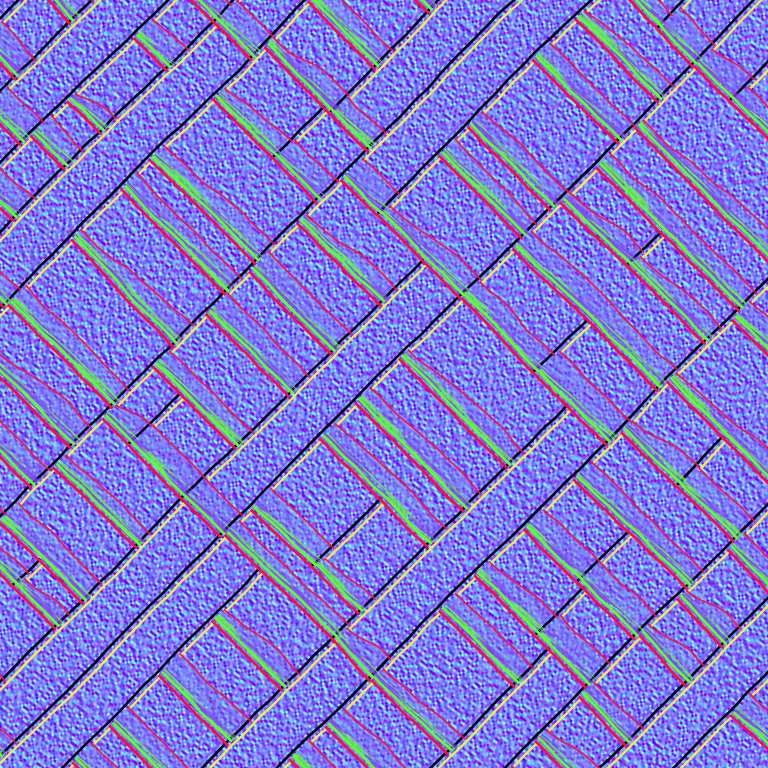
A Shadertoy shader for this texture map:

```glsl
// Normal-map style relief of worn wooden planks laid on the diagonal.
// Bands are cut into groups of cross planks, edged at random by long planks;
// each plank gets bevel lines, a streaked slope on one side and embossed grain.

const float PITCH = 0.088;       // mean width of a cross plank
const float LONG_WIDTH = 0.068;  // width of a lengthwise plank
const float GROUP = 5.0;         // cross planks per group
const int BAND_EDGES = 11;
const float BAND[BAND_EDGES] = float[](-0.2, 0.02, 0.156, 0.286, 0.478,
                                       0.70, 0.967, 1.174, 1.33, 1.5, 1.7);

const vec3 RED = vec3(0.94, 0.07, 0.28);
const vec3 GREEN = vec3(0.38, 0.98, 0.20);
const vec3 YELLOW = vec3(0.97, 0.90, 0.36);
const vec3 DARK = vec3(0.01, 0.01, 0.10);
const vec3 VIOLET = vec3(0.52, 0.27, 0.95);
const vec3 FLAT_BLUE = vec3(0.49, 0.49, 0.99);

struct Plank { vec2 lo; vec2 hi; float seed; };

float hash(vec2 p) {
    vec3 h = fract(p.xyx * vec3(0.1031, 0.1030, 0.0973));
    h += dot(h, h.yzx + 33.33);
    return fract((h.x + h.y) * h.z);
}

float noise(vec2 p) {
    vec2 cell = floor(p), f = fract(p);
    f = f * f * (3.0 - 2.0 * f);
    return mix(mix(hash(cell), hash(cell + vec2(1, 0)), f.x),
               mix(hash(cell + vec2(0, 1)), hash(cell + vec2(1, 1)), f.x), f.y);
}

float line(float dist, float halfWidth, float blur) {
    return 1.0 - smoothstep(halfWidth - blur, halfWidth + blur, abs(dist));
}

float joint(float column, float band) {
    float jitter = 0.55 * (hash(vec2(column + 71.0, band * 7.0)) - 0.5);
    return (column + jitter + hash(vec2(band, 5.0))) * PITCH;
}

// Finds the rectangle of the plank under q
Plank findPlank(vec2 q) {
    int k = 0;
    for (int i = 1; i < BAND_EDGES - 1; i++) if (q.y >= BAND[i]) k = i;
    float band = float(k);
    vec2 lo = vec2(0.0, BAND[k]), hi = vec2(0.0, BAND[k + 1]);

    float column = floor(q.x / PITCH - hash(vec2(band, 5.0)));
    if (q.x < joint(column, band)) column -= 1.0;
    else if (q.x >= joint(column + 1.0, band)) column += 1.0;
    float offset = floor(GROUP * hash(vec2(band, 11.0)));
    float group = floor((column + offset) / GROUP);
    float first = group * GROUP - offset;

    // Lengthwise planks above and below the cross planks
    vec2 id = vec2(group + 40.0, band * 3.0);
    float tall = step(0.2, hi.y - lo.y);
    float top = lo.y + LONG_WIDTH * tall * step(hash(id), 0.5);
    float bottom = hi.y - LONG_WIDTH * step(hash(id + 17.0), 0.65);
    if (q.y < top || q.y >= bottom) {
        lo.x = joint(first, band);
        hi.x = joint(first + GROUP, band);
        if (q.y < top) hi.y = top;
        else lo.y = bottom;
    } else {
        lo = vec2(joint(column, band), top);
        hi = vec2(joint(column + 1.0, band), bottom);
        // Some tall cross planks are cut in two
        vec2 cutId = vec2(column + 90.0, band);
        if (hi.y - lo.y > 0.14 && hash(cutId) < 0.3) {
            float cut = mix(lo.y, hi.y, 0.35 + 0.3 * hash(cutId + 9.0));
            if (q.y < cut) hi.y = cut;
            else lo.y = cut;
        }
    }
    return Plank(lo, hi, hash(lo * 91.0 + 13.0));
}

// Fine embossed surface; the lattice is turned to hide its axes
vec3 grain(vec2 p) {
    const float FREQ = 310.0;
    vec2 e = vec2(0.5, 0.0), g = mat2(0.8, 0.6, -0.6, 0.8) * p * FREQ;
    float dx = noise(g + e.xy) - noise(g - e.xy);
    float dy = noise(g + e.yx) - noise(g - e.yx);
    return FLAT_BLUE + vec3(0.28 * dx, 0.84 * dy, -0.14 * abs(dy));
}

vec3 shadePlank(Plank plank, vec2 q, vec3 surface, float blur) {
    vec2 a = q - plank.lo, b = plank.hi - q, size = plank.hi - plank.lo;
    float t = a.y / size.y;

    // Worn slope bounded by a wavering line
    float widest = min(0.026 + 0.014 * plank.seed, 0.5 * size.x);
    float start = mix(0.014, widest, smoothstep(0.1, 0.7, fract(plank.seed * 7.0)));
    float slopeEdge = mix(start, widest, smoothstep(0.0, 0.8, t))
                    + 0.006 * (noise(vec2(q.y * 28.0, plank.seed * 50.0)) - 0.5);
    float along = q.y * 22.0 + plank.seed * 30.0;
    float streak = noise(vec2((a.x - 0.008 * t) * 480.0, along));
    float slope = 1.0 - smoothstep(slopeEdge - blur, slopeEdge + blur, a.x);
    vec3 slopeColor = vec3(0.49, 0.30 + 0.38 * streak, 0.97);
    vec3 color = mix(surface, slopeColor, 0.45 * slope);

    // Lengthwise edges: lit above, dark below, with a faint rim
    color = mix(color, VIOLET, 0.6 * line(b.y - 0.0095, 0.0011, blur));
    color = mix(color, YELLOW, line(a.y - 0.0035, 0.0015, blur) * step(start, a.x));
    color = mix(color, DARK, line(b.y - 0.0040, 0.0017, blur));

    // Cross edges: thin green strands between violet ones, then red lines
    float bundle = smoothstep(0.001, 0.003, a.x) * (1.0 - smoothstep(0.010, 0.015, a.x));
    float sway = 0.002 * (noise(vec2(along, 3.0)) - 0.5);
    float core = line(a.x - 0.0045 - sway, 0.0018, blur);
    float strand = line(a.x - 0.0085 - 0.006 * t * plank.seed + sway, 0.0011, blur);
    color = mix(color, VIOLET, 0.75 * bundle * (1.0 - smoothstep(0.42, 0.55, streak)));
    color = mix(color, GREEN, 0.6 * bundle * smoothstep(0.60, 0.72, streak));
    color = mix(color, GREEN, max(core, 0.75 * strand * smoothstep(0.2, 0.5, streak)));
    color = mix(color, RED, line(a.x - slopeEdge, 0.0012, blur) * 0.9);
    return mix(color, RED, line(b.x - 0.002, 0.0018, blur));
}

void mainImage(out vec4 fragColor, in vec2 fragCoord) {
    vec2 p = fragCoord / iResolution.y;
    float blur = 0.55 / iResolution.y;

    // Diagonal axes: x runs up-right, y runs down-right
    vec2 q = vec2(p.x + p.y - 1.0, p.x - p.y + 1.0) * sqrt(0.5);
    q += 0.006 * (vec2(noise(q * 7.0), noise(q * 7.0 + 37.0)) - 0.5);
    q += 0.0018 * (vec2(noise(q * 38.0), noise(q * 38.0 + 61.0)) - 0.5);

    vec3 color = shadePlank(findPlank(q), q, grain(p), blur);
    fragColor = vec4(clamp(color, 0.0, 1.0), 1.0);
}
```
